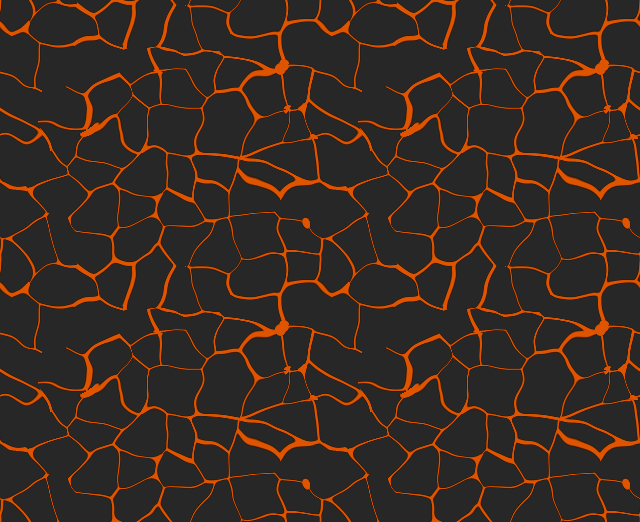
Reproduce this pattern procedurally as a WebGL 1 fragment shader.

```glsl
precision highp float;
// Glowing cracks in dark rock: the borders of a jittered, warped cell grid.
// Each border gets its own width or is left out; some junctions swell into
// webs or round nodes. All lattices wrap, so the tile repeats without a seam.
uniform vec2 u_resolution;

#define REPEATS vec2(2.0, 2.0)
#define GRID vec2(8.0, 7.0)
#define JITTER 0.9
#define WARP 0.5
#define THIN 0.013
#define THICK 0.052
#define DROPPED 0.11
#define NODE_SHARE 0.045
#define NODE_RADIUS 0.14
#define ROCK vec3(0.153, 0.153, 0.157)
#define LAVA vec3(0.87, 0.33, 0.0)
#define RIM vec3(0.13, 0.05, 0.0)

float hash(vec2 p) {
  vec3 q = fract(vec3(p.xyx) * vec3(0.1031, 0.1130, 0.0973));
  q += dot(q, q.yzx + 33.33);
  return fract((q.x + q.y) * q.z);
}

vec2 hash2(vec2 p) {
  return vec2(hash(p + 17.0), hash(p + 59.0));
}

// Smooth lattice noise from -0.5 to 0.5 that wraps after `period` cells
vec2 wrapNoise(vec2 p, vec2 period) {
  vec2 i = floor(p), f = fract(p);
  f = f * f * f * (f * (f * 6.0 - 15.0) + 10.0);
  vec2 a = hash2(mod(i, period));
  vec2 b = hash2(mod(i + vec2(1.0, 0.0), period));
  vec2 c = hash2(mod(i + vec2(0.0, 1.0), period));
  vec2 d = hash2(mod(i + 1.0, period));
  return mix(mix(a, b, f.x), mix(c, d, f.x), f.y) - 0.5;
}

float cellKey(vec2 cell) {
  return hash(mod(cell, GRID) + 101.0);
}

vec2 site(vec2 cell) {
  return cell + 0.5 + JITTER * (hash2(mod(cell, GRID) + 211.0) - 0.5);
}

float smoothMin(float a, float b, float k) {
  float h = max(k - abs(a - b), 0.0) / k;
  return min(a, b) - 0.25 * k * h * h;
}

// Signed distance to the crack network, in grid cells
float cracks(vec2 p, float swell) {
  vec2 base = floor(p), home = base, toHome = vec2(8.0);
  for (int y = -1; y <= 1; y++) {
    for (int x = -1; x <= 1; x++) {
      vec2 cell = base + vec2(float(x), float(y));
      vec2 r = site(cell) - p;
      if (dot(r, r) < dot(toHome, toHome)) { toHome = r; home = cell; }
    }
  }

  // Border distances; the two closest borders define the nearest junction
  float homeKey = cellKey(home), nearest = 8.0;
  float d1 = 8.0, d2 = 8.0, s1 = 8.0, s2 = 8.0, key1 = 0.0, key2 = 0.0;
  vec2 n1 = vec2(1.0, 0.0), n2 = vec2(0.0, 1.0);
  for (int y = -2; y <= 2; y++) {
    for (int x = -2; x <= 2; x++) {
      vec2 cell = home + vec2(float(x), float(y));
      if (x == 0 && y == 0) continue;
      vec2 r = site(cell) - p;
      vec2 n = normalize(r - toHome);
      float d = dot(0.5 * (r + toHome), n);
      float key = cellKey(cell);
      float edge = fract((homeKey + key) * 17.31);
      float width = mix(THIN, THICK, edge * edge) * swell;
      float s = edge < DROPPED ? 8.0 : d - width;
      nearest = min(nearest, s);
      if (d < d1) {
        d2 = d1; s2 = s1; n2 = n1; key2 = key1;
        d1 = d; s1 = s; n1 = n; key1 = key;
      } else if (d < d2) {
        d2 = d; s2 = s; n2 = n; key2 = key;
      }
    }
  }

  // Webbed junctions, and a round node on a few of them
  float junction = fract((homeKey + key1 + key2) * 23.17);
  float web = mix(0.04, 0.3, pow(junction, 7.0));
  nearest = min(nearest, smoothMin(s1, s2, web));
  if (junction < NODE_SHARE) {
    float c = dot(n1, n2);
    float reach = (d1 * d1 + d2 * d2 - 2.0 * d1 * d2 * c) / max(1.0 - c * c, 0.01);
    nearest = min(nearest, sqrt(max(reach, 0.0)) - NODE_RADIUS);
  }
  return nearest;
}

void main() {
  vec2 p = gl_FragCoord.xy / u_resolution * REPEATS * GRID;
  float pixel = REPEATS.y * GRID.y / u_resolution.y;

  // Bend the borders and let their width drift
  vec2 bend = WARP * wrapNoise(p, GRID) + 0.3 * WARP * wrapNoise(p * 2.0 + 5.0, GRID * 2.0);
  float swell = 1.0 + 0.7 * wrapNoise(p + 3.0, GRID).x;
  float s = cracks(p + bend, swell);

  // Dark rim around the bright core
  float core = 1.0 - smoothstep(-0.6 * pixel, 0.6 * pixel, s);
  float rim = 1.0 - smoothstep(-0.6 * pixel, 0.6 * pixel, s - 0.012);
  gl_FragColor = vec4(mix(mix(ROCK, RIM, rim), LAVA, core), 1.0);
}
```
